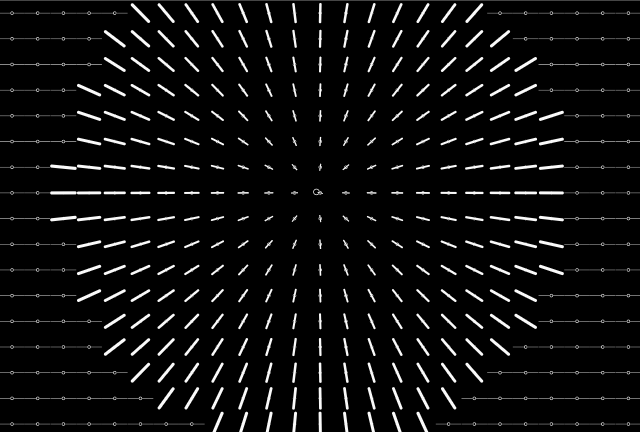
Reproduce this pattern procedurally as a WebGL 1 fragment shader.

```glsl
precision highp float;

uniform vec2 u_resolution;

// Lengths are fractions of the canvas width, measured from the top left
#define SPACING 0.04013
#define GRID_START vec2(0.0188, 0.0205)
#define FOCUS vec2(0.4944, 0.2999)
#define REACH 0.4
#define BASE_LENGTH 0.0078
#define LENGTH_GAIN 0.085
#define BASE_WIDTH 0.0014
#define WIDTH_GAIN 0.0088
#define HUB_RADIUS 0.0021
#define FOCUS_RADIUS 0.0044
#define HAIRLINE 0.0011
#define INK vec3(0.98)

float pixelSize;

float cover(float dist) {
  return clamp(0.5 - dist / pixelSize, 0.0, 1.0);
}

float ring(vec2 p, float radius) {
  return cover(abs(length(p) - radius) - 0.5 * HAIRLINE);
}

// Rounded bar centred on the origin; its length includes the caps
float needle(vec2 p, vec2 dir, float len, float width) {
  float halfSpan = max(0.5 * (len - width), 0.0);
  float along = clamp(dot(p, dir), -halfSpan, halfSpan);
  return cover(length(p - dir * along) - 0.5 * width);
}

// Horizontal hairline filling one cell, open inside the hub
float restLine(vec2 p) {
  float line = cover(abs(p.y) - 0.35 * HAIRLINE);
  line *= cover(abs(p.x) - 0.5 * SPACING);
  return 0.75 * line * (1.0 - cover(length(p) - HUB_RADIUS));
}

float cellInk(vec2 p, vec2 hub) {
  vec2 local = p - hub;
  vec2 away = hub - FOCUS;
  float dist = length(away);
  float ink = 0.85 * ring(local, HUB_RADIUS);
  if (dist > REACH) return max(ink, restLine(local));
  float len = BASE_LENGTH + LENGTH_GAIN * dist;
  float width = BASE_WIDTH + WIDTH_GAIN * dist;
  return max(ink, needle(local, away / max(dist, 0.0001), len, width));
}

void main() {
  pixelSize = 1.0 / u_resolution.x;
  vec2 p = gl_FragCoord.xy * pixelSize;
  p.y = u_resolution.y * pixelSize - p.y;

  // Needles may cross cell borders, so visit the neighbours too
  vec2 cell = floor((p - GRID_START) / SPACING + 0.5);
  float ink = 0.0;
  for (int j = -1; j <= 1; j++) {
    for (int i = -1; i <= 1; i++) {
      vec2 hub = GRID_START + (cell + vec2(float(i), float(j))) * SPACING;
      ink = max(ink, cellInk(p, hub));
    }
  }

  // Focus marker and faint top border
  ink = max(ink, ring(p - FOCUS, FOCUS_RADIUS));
  ink = max(ink, 0.4 * cover(p.y - HAIRLINE));

  gl_FragColor = vec4(INK * ink, 1.0);
}
```
